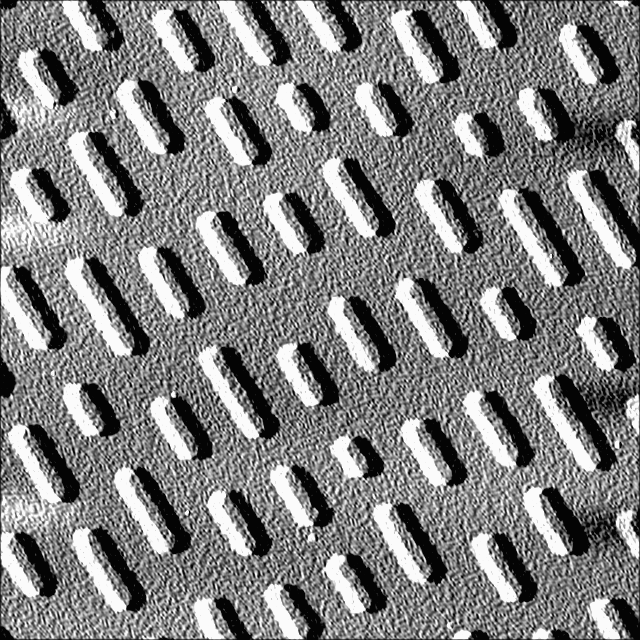
Write a Shadertoy shader that draws this texture.

```glsl
// Embossed grey micrograph: slanted tracks of elongated pits on a grainy surface.

// Lengths are fractions of the canvas; y runs downward from the top edge.
const vec2  TRACK_DIR    = vec2(0.520, 0.854);
const float TRACK_PITCH  = 0.1059;
const float PIT_PERIOD   = 0.192;   // mean spacing along a track
const float PIT_JITTER   = 0.56;    // spacing variation, in periods
const vec2  PIT_FILL     = vec2(0.32, 0.55);  // spine length / spacing
const float PIT_RADIUS   = 0.0188;
const float EDGE_SOFT    = 0.0030;
const float EDGE_WOBBLE  = 0.0045;
const float RELIEF_SHIFT = 0.0235;  // width of the lit and shaded rims
const float RELIEF_GAIN  = 0.80;
const vec2  GRAIN_SCALE  = vec2(330.0, 235.0);
const float GRAIN_GAIN   = 0.66;
const float BASE_GREY    = 0.50;
const float SPECK_CELLS  = 9.0;
const float SPECK_CHANCE = 0.11;
const float SPECK_GAIN   = 0.60;
const vec3  BRIGHT_ROWS  = vec3(0.175, 0.360, 0.800);
const vec3  DARK_ROWS    = vec3(0.210, 0.625, 0.825);
const float STREAK_WIDTH = 0.028;
const float STREAK_GAIN  = 0.40;
const float MOTTLE_GAIN  = 0.20;
const float BORDER       = 0.003;

float hash(vec2 p) {
    vec3 q = fract(p.xyx * 0.1031);
    q += dot(q, q.yzx + 33.33);
    return fract((q.x + q.y) * q.z);
}

float noise(vec2 p) {
    vec2 i = floor(p), f = fract(p);
    f = f * f * (3.0 - 2.0 * f);
    return mix(mix(hash(i), hash(i + vec2(1, 0)), f.x),
               mix(hash(i + vec2(0, 1)), hash(i + vec2(1, 1)), f.x), f.y);
}

// Start of one spacing interval along a track, in periods.
float cellEdge(float cell, float track) {
    return cell + PIT_JITTER * (hash(vec2(cell + 51.0, track * 7.0 + 113.0)) - 0.5);
}

// Pit depth: 1 inside a pit, 0 on the flat land.
float pitDepth(vec2 p) {
    float t = dot(p, vec2(TRACK_DIR.y, -TRACK_DIR.x)) / TRACK_PITCH;
    float track = round(t);
    float across = (t - track) * TRACK_PITCH;
    float along = dot(p, TRACK_DIR) / PIT_PERIOD + hash(vec2(track + 29.0, 5.0));
    float home = floor(along), dist = 1.0;
    for (float k = -1.0; k <= 1.0; k++) {
        float cell = home + k;
        float a = cellEdge(cell, track), b = cellEdge(cell + 1.0, track);
        float fill = mix(PIT_FILL.x, PIT_FILL.y, hash(vec2(track + 83.0, cell + 17.0)));
        float beyond = max(abs(along - 0.5 * (a + b)) - 0.5 * fill * (b - a), 0.0);
        dist = min(dist, length(vec2(across, beyond * PIT_PERIOD)) - PIT_RADIUS);
    }
    dist += EDGE_WOBBLE * (noise(p * 110.0) - 0.5);
    return 1.0 - smoothstep(-EDGE_SOFT, EDGE_SOFT, dist);
}

// Sparse dust: small round dots, lit on the left and shaded on the right.
float specks(vec2 p) {
    vec2 g = p * SPECK_CELLS, id = floor(g);
    vec2 centre = 0.2 + 0.6 * vec2(hash(id + 3.0), hash(id + 71.0));
    vec2 d = (fract(g) - centre) / SPECK_CELLS;
    float radius = mix(0.004, 0.011, hash(id + 19.0));
    float spot = 1.0 - smoothstep(0.6 * radius, radius, length(d));
    float side = mix(1.0, -1.0, smoothstep(0.0, 0.6 * radius, d.x));
    return SPECK_GAIN * step(hash(id + 37.0), SPECK_CHANCE) * spot * side;
}

// Horizontal scan streaks: bright at the left edge, dark at the right.
float streaks(vec2 p) {
    float sum = 0.0;
    for (int i = 0; i < 3; i++) {
        float up = (p.y - BRIGHT_ROWS[i]) / STREAK_WIDTH;
        float down = (p.y - DARK_ROWS[i]) / STREAK_WIDTH;
        sum += exp(-up * up) * (1.0 - smoothstep(0.02, 0.18, p.x));
        sum -= exp(-down * down) * smoothstep(0.80, 0.96, p.x);
    }
    return STREAK_GAIN * sum + MOTTLE_GAIN * (noise(p * vec2(2.5, 8.0) + 4.0) - 0.5);
}

void mainImage(out vec4 fragColor, in vec2 fragCoord) {
    vec2 p = fragCoord / iResolution.xy;
    p.y = 1.0 - p.y;

    // Relief lit from the side: difference of depth across a horizontal shift
    vec2 shift = vec2(0.5 * RELIEF_SHIFT, 0.0);
    float relief = pitDepth(p + shift) - pitDepth(p - shift);

    // Fine embossed grain, leaning slightly with the tracks
    vec2 g = vec2(p.x - 0.25 * p.y, p.y) * GRAIN_SCALE + 90.0;
    float grain = noise(g) - noise(g + vec2(1.3, 0.3));

    float grey = BASE_GREY + streaks(p) + GRAIN_GAIN * grain
               + RELIEF_GAIN * relief + specks(p);

    // Thin dark frame
    vec2 rim = min(p, 1.0 - p);
    grey *= mix(0.35, 1.0, smoothstep(0.3 * BORDER, BORDER, min(rim.x, rim.y)));

    fragColor = vec4(vec3(clamp(grey, 0.015, 0.985)), 1.0);
}
```
